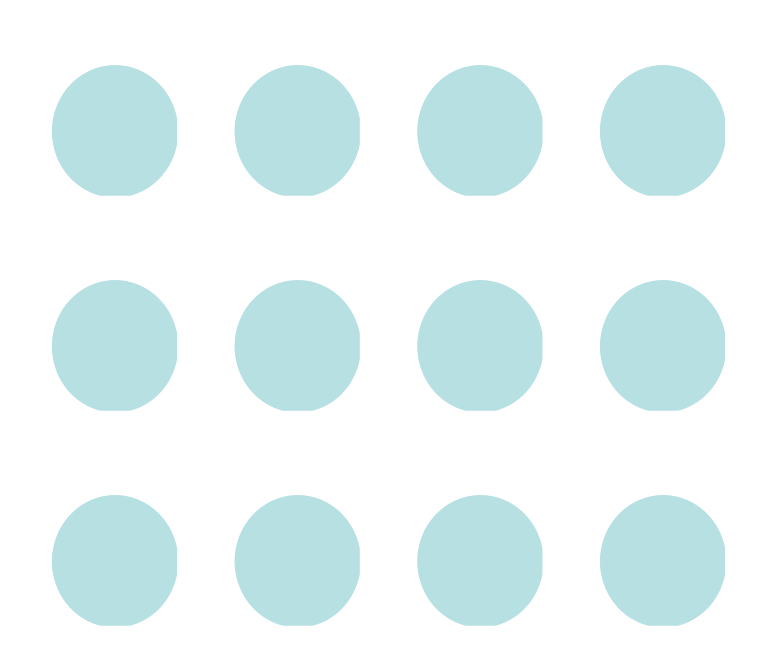
This pattern is drawn by a Shadertoy shader. Its source:

```glsl
// Lengths are fractions of the canvas height
const vec2 PERIOD = vec2(0.2743, 0.3228);
const vec2 FIRST_CENTER = vec2(0.1728, 0.1572);
const vec2 DOT_RADII = vec2(0.0949, 0.0995);
const float RIGHT_CUT = 0.0931;
const float BOTTOM_CUT = 0.0967;
const float EDGE_PIXELS = 1.2;
const vec3 PAPER = vec3(1.0);
const vec3 DOT_COLOR = vec3(0.718, 0.878, 0.890);

// Approximate signed distance to an axis-aligned ellipse
float ellipseDistance(vec2 p, vec2 radii) {
    float k = length(p / radii);
    float slope = length(p / (radii * radii));
    return k * (k - 1.0) / max(slope, 0.001);
}

// Ellipse with its right and bottom rims sliced flat
float dotDistance(vec2 p) {
    float slices = max(p.x - RIGHT_CUT, -p.y - BOTTOM_CUT);
    return max(ellipseDistance(p, DOT_RADII), slices);
}

void mainImage(out vec4 fragColor, in vec2 fragCoord) {
    vec2 p = fragCoord / iResolution.y;

    // Fold the canvas into one cell centred on its dot
    vec2 cell = (fract((p - FIRST_CENTER) / PERIOD + 0.5) - 0.5) * PERIOD;

    float halfEdge = 0.5 * EDGE_PIXELS / iResolution.y;
    float coverage = 1.0 - smoothstep(-halfEdge, halfEdge, dotDistance(cell));
    fragColor = vec4(mix(PAPER, DOT_COLOR, coverage), 1.0);
}
```
